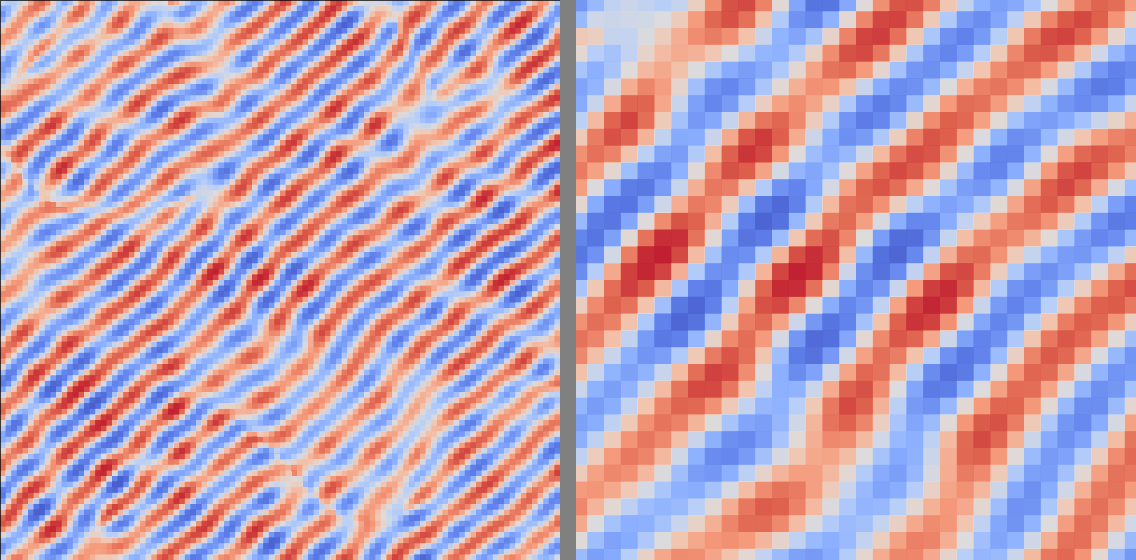
Left: the whole. Right: its middle third, enlarged.
Reproduce this pattern procedurally as a Shadertoy shader.

```glsl
// A square grid of flat cells coloured by a field of wavy diagonal stripes.
// Stripes are a narrow band of random plane waves, so they bend and fork;
// a weaker, wider band breaks them into beads. A blue-grey-red ramp colours it.

const float TAU = 6.2831853;
const float CELLS = 100.0;               // cells across and down
const vec2  STRIPE_FREQ = vec2(9.6, -10.6); // stripe repeats across and down
const float STRIPE_SPREAD = 1.15;        // bending and forking of the stripes
const float STRIPE_GAIN = 0.73;
const float EVENNESS = 0.22;             // 0 = constant stripe strength
const int   STRIPE_PAIRS = 14;
const float BEAD_GAIN = 0.18;
const float BEAD_FAN = 2.3;              // angle range of bead waves, radians
const vec2  BEAD_FREQ = vec2(11.0, 16.0);  // lowest and highest frequency
const int   BEAD_WAVES = 24;
const float WARM_BIAS = 0.04;
const float FRAME = 0.0013;              // hairline on the left and top edges

const vec3 RAMP[9] = vec3[9](
    vec3(0.23, 0.30, 0.75), vec3(0.38, 0.51, 0.92), vec3(0.55, 0.69, 1.00),
    vec3(0.72, 0.81, 0.97), vec3(0.87, 0.86, 0.86), vec3(0.95, 0.77, 0.68),
    vec3(0.96, 0.60, 0.48), vec3(0.87, 0.38, 0.30), vec3(0.71, 0.02, 0.15));

float hash(float n) {
    n = fract(n * 0.1031);
    n *= n + 33.33;
    n *= n + n;
    return fract(n);
}

// Two independent normal values from one seed
vec2 gaussian(float seed) {
    float radius = sqrt(-2.0 * log(max(hash(seed), 1e-4)));
    float angle = TAU * hash(seed + 0.37);
    return radius * vec2(cos(angle), sin(angle));
}

// One plane wave as a complex value
vec2 wave(vec2 freq, vec2 p, float seed) {
    float phase = TAU * (dot(freq, p) + hash(seed));
    return vec2(cos(phase), sin(phase));
}

// Stripes: opposed pairs keep the mean direction; the envelope is evened out
float stripes(vec2 p) {
    vec2 z = vec2(0.0);
    for (int i = 0; i < STRIPE_PAIRS; i++) {
        float seed = 11.0 + 7.13 * float(i);
        vec2 offset = STRIPE_SPREAD * gaussian(seed);
        z += wave(STRIPE_FREQ + offset, p, seed + 3.71);
        z += wave(STRIPE_FREQ - offset, p, seed + 5.23);
    }
    z /= sqrt(2.0 * float(STRIPE_PAIRS));
    float envelope = max(length(z), 1e-4);
    return z.x * pow(envelope, EVENNESS - 1.0);
}

// Beads: waves fanned evenly around the stripe normal, unit variance
float beads(vec2 p) {
    float sum = 0.0;
    float normalAngle = atan(STRIPE_FREQ.y, STRIPE_FREQ.x);
    for (int i = 0; i < BEAD_WAVES; i++) {
        float seed = 307.0 + 5.39 * float(i);
        float spot = (float(i) + hash(seed)) / float(BEAD_WAVES);
        float angle = normalAngle + BEAD_FAN * (spot - 0.5);
        float freq = mix(BEAD_FREQ.x, BEAD_FREQ.y, hash(seed + 1.7));
        sum += wave(freq * vec2(cos(angle), sin(angle)), p, seed + 2.9).x;
    }
    return sum * sqrt(2.0 / float(BEAD_WAVES));
}

// Keeps strong peaks within -1..1 and leaves small values as they are
float softLimit(float x) {
    return x / sqrt(sqrt(1.0 + x * x * x * x));
}

// Diverging colours for a value in -1..1
vec3 ramp(float value) {
    float t = clamp(0.5 + 0.5 * value, 0.0, 1.0) * 8.0;
    int i = min(int(t), 7);
    return mix(RAMP[i], RAMP[i + 1], t - float(i));
}

// Snap to cell centres, with a one-pixel blend across cell borders
vec2 snapToCells(vec2 uv, vec2 pixel) {
    vec2 g = uv * CELLS - 0.5;
    vec2 blend = clamp((fract(g) - 0.5) / (pixel * CELLS) + 0.5, 0.0, 1.0);
    return (floor(g) + blend + 0.5) / CELLS;
}

void mainImage(out vec4 fragColor, in vec2 fragCoord) {
    vec2 pixel = 1.0 / iResolution.xy;
    vec2 uv = fragCoord * pixel;
    vec2 p = snapToCells(uv, pixel);

    float field = STRIPE_GAIN * stripes(p) + BEAD_GAIN * beads(p);
    vec3 color = ramp(softLimit(WARM_BIAS + field));

    // Hairline, by pixel coverage
    vec2 edge = vec2(uv.x, 1.0 - uv.y);
    vec2 cover = clamp((FRAME - edge) / pixel + 0.5, 0.0, 1.0);
    color *= 1.0 - max(cover.x, cover.y);

    fragColor = vec4(color, 1.0);
}
```
